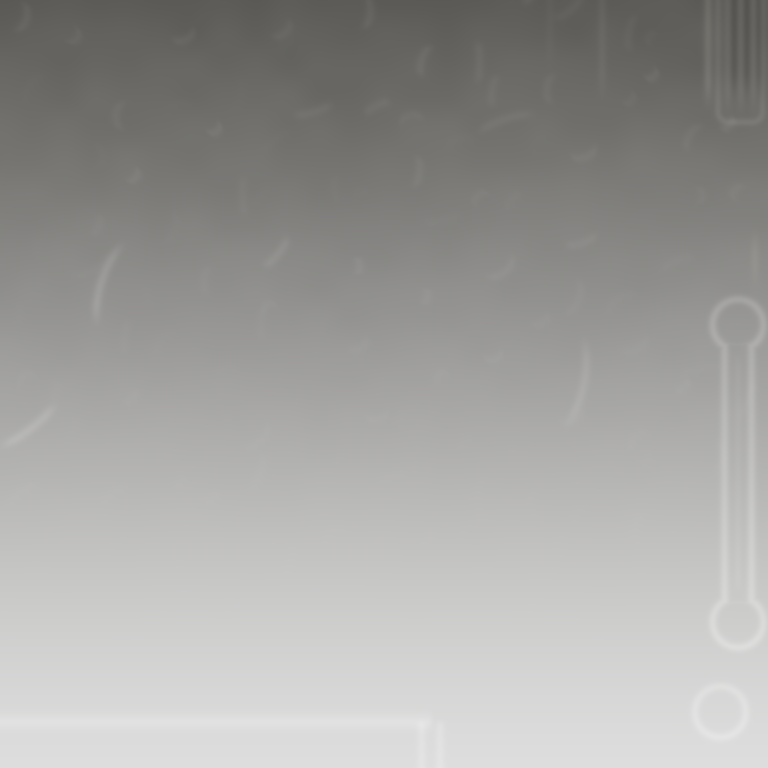
Reproduce this background procedurally as a Shadertoy shader.

```glsl
// A misty grey vertical gradient with faint wisps, pale outlined tubes and a low panel.
#define LINE_WIDTH 0.0058
#define TUBE_X 0.961
#define RING_RADIUS 0.033
#define TUBE_HALF_WIDTH 0.0175
#define PANEL_TOP 0.060
#define PANEL_RIGHT 0.562
#define WISP_STRENGTH 0.030
#define SCRATCH_STRENGTH 0.050
#define OUTLINE_STRENGTH 0.055

float hash(vec2 p) {
    return fract(sin(dot(p, vec2(127.1, 311.7))) * 43758.5453);
}

float noise(vec2 p) {
    vec2 cell = floor(p), f = fract(p);
    f = f * f * (3.0 - 2.0 * f);
    return mix(mix(hash(cell), hash(cell + vec2(1, 0)), f.x),
               mix(hash(cell + vec2(0, 1)), hash(cell + vec2(1, 1)), f.x), f.y);
}

// Soft line profile around distance zero
float glow(float d, float width) {
    return exp(-d * d / (width * width));
}

float box(vec2 p, vec2 halfSize) {
    vec2 q = abs(p) - halfSize;
    return length(max(q, 0.0)) + min(max(q.x, q.y), 0.0);
}

// Slightly bent stroke with tapered ends
float scratch(vec2 p, vec2 a, vec2 b, float bend) {
    vec2 ab = b - a;
    float len = length(ab);
    vec2 dir = ab / len;
    float t = dot(p - a, dir) / len;
    float side = dot(p - a, vec2(-dir.y, dir.x)) - bend * 4.0 * t * (1.0 - t);
    return glow(side, 0.0065) * smoothstep(-0.15, 0.2, t) * smoothstep(1.15, 0.8, t);
}

// Vertical line that fades out below its lower end
float verticalLine(vec2 p, float x, float bottom) {
    return glow(p.x - x, LINE_WIDTH) * smoothstep(bottom - 0.02, bottom + 0.03, p.y);
}

vec3 backdrop(float y) {
    float grey = 0.868 - y * (0.22 + y * (0.691 - 0.403 * y));
    return grey + vec3(0.004, 0.0, -0.014) * y;
}

// Small scattered strokes, one candidate in each cell
float wisps(vec2 p) {
    vec2 grid = p * 12.0, home = floor(grid);
    float sum = 0.0;
    for (int j = -1; j <= 1; j++)
    for (int i = -1; i <= 1; i++) {
        vec2 cell = home + vec2(i, j);
        vec2 centre = (cell + vec2(hash(cell), hash(cell + 19.3))) / 12.0;
        float angle = 0.2 + 1.5 * hash(cell + 7.7);
        vec2 reach = vec2(cos(angle), sin(angle)) * mix(0.010, 0.026, hash(cell + 3.1));
        float bend = 0.016 * (hash(cell + 5.9) - 0.5);
        sum += scratch(p, centre - reach, centre + reach, bend) * hash(cell + 11.0);
    }
    return sum;
}

// Two rings joined by a narrow tube, with a small ring below
float tubeOutline(vec2 p) {
    float upper = length(p - vec2(TUBE_X, 0.577)) - RING_RADIUS;
    float lower = length(p - vec2(TUBE_X, 0.190)) - RING_RADIUS;
    float tube = box(p - vec2(TUBE_X, 0.384), vec2(TUBE_HALF_WIDTH, 0.175));
    float shape = min(min(upper, lower), tube);
    float core = glow(p.x - TUBE_X, 0.005)
               * smoothstep(0.22, 0.25, p.y) * smoothstep(0.55, 0.52, p.y);
    float loose = length(p - vec2(0.938, 0.073)) - RING_RADIUS;
    return glow(shape, LINE_WIDTH) * mix(0.75, 1.25, p.y / 0.6)
         + 0.3 * core + 0.65 * glow(loose, LINE_WIDTH);
}

// Hanging stripes in the upper right corner
float stripes(vec2 p) {
    float sum = verticalLine(p, 0.922, 0.87);
    float frame = box(p - vec2(0.964, 1.0), vec2(0.015, 0.145)) - 0.014;
    sum += 0.7 * glow(frame, 0.005);
    for (int i = 0; i < 3; i++) {
        float x = 0.948 + 0.0165 * float(i);
        sum += 0.6 * verticalLine(p, x, 0.86);
        sum -= 0.6 * verticalLine(p, x + 0.008, 0.88);
    }
    sum += 0.4 * verticalLine(p, 0.784, 0.88) + 0.2 * verticalLine(p, 0.716, 0.92);
    sum += 0.4 * verticalLine(p, 0.983, 0.63) * smoothstep(0.71, 0.67, p.y);
    return sum;
}

void mainImage(out vec4 fragColor, in vec2 fragCoord) {
    vec2 p = fragCoord / iResolution.xy;
    vec3 color = backdrop(p.y);

    // Cloudy variation and wisps, strongest near the top
    float fade = smoothstep(0.15, 1.0, p.y);
    color += 0.018 * (noise(p * 24.0) + noise(p * 9.0) - 1.0) * fade;
    color += WISP_STRENGTH * wisps(p) * fade;

    // Larger scratches
    float marks = scratch(p, vec2(0.125, 0.585), vec2(0.155, 0.678), 0.008);
    marks += 0.8 * scratch(p, vec2(0.005, 0.420), vec2(0.070, 0.470), -0.004);
    marks += 0.6 * scratch(p, vec2(0.345, 0.653), vec2(0.375, 0.690), -0.003);
    marks += 0.6 * scratch(p, vec2(0.741, 0.450), vec2(0.762, 0.553), -0.009);
    marks += 0.5 * scratch(p, vec2(0.625, 0.830), vec2(0.692, 0.852), 0.004);
    color += SCRATCH_STRENGTH * marks;

    // Pale outlines
    color += OUTLINE_STRENGTH * tubeOutline(p);
    color += 0.065 * stripes(p) * vec3(1.0, 0.97, 0.88);

    // Low panel with a bright rim and a double right edge
    float inPanel = smoothstep(0.006, -0.006, p.x - PANEL_RIGHT);
    float below = smoothstep(0.006, -0.006, p.y - PANEL_TOP);
    color += 0.030 * glow(p.y - PANEL_TOP, 0.010) * inPanel;
    color += 0.025 * below * (glow(p.x - 0.549, 0.006) + glow(p.x - 0.573, 0.006));

    fragColor = vec4(clamp(color, 0.0, 1.0), 1.0);
}
```
